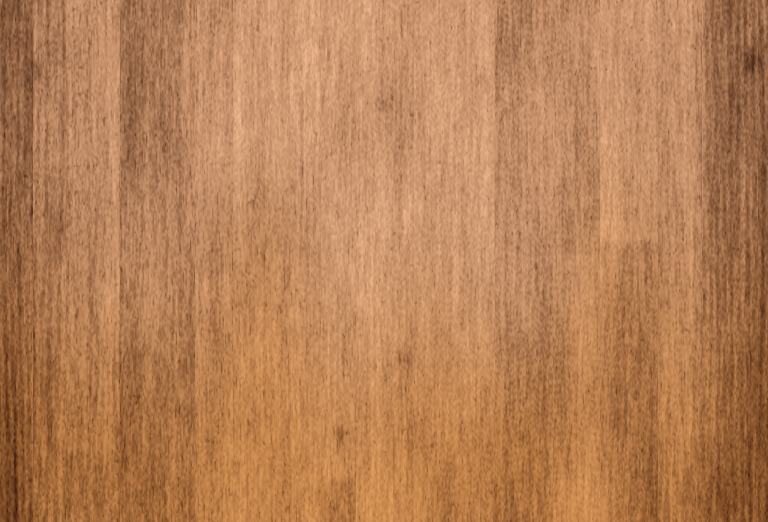
Give the GLSL for this texture, as a WebGL 2 fragment shader.

```glsl
#version 300 es
precision highp float;
// Stained wooden board of glued upright staves, lit from the upper middle.
// Strands of shifted noise make grain and pores; loops lay staves and knots;
// one shade value then darkens a base colour that warms towards the bottom.

uniform vec2 u_resolution;
out vec4 fragColor;

const vec3 TOP_COLOR = vec3(0.745, 0.540, 0.395);
const vec3 BOTTOM_COLOR = vec3(0.735, 0.490, 0.275);
const vec3 STAIN_DEPTH = vec3(1.0, 1.25, 1.5); // dark parts grow more saturated
const int STAVES = 15;
const float STAVE_WIDTH = 0.11;
const float STAVE_TONE = 0.19;
const float SEAM_DARK = 0.03;
const int KNOTS = 6;
const float KNOT_DARK = 0.28;
const float RING_FREQ = 64.0;
const float RING_DARK = 0.06;
const float PORE_DARK = 0.15;
const float LIGHT = 1.07;
const float HIGHLIGHT_SQUEEZE = 0.35;
const vec2 LIGHT_CENTER = vec2(0.58, 0.62);
const vec2 LIGHT_FALLOFF = vec2(0.55, 0.14);

float hash(vec2 p) {
    return fract(sin(dot(p, vec2(127.1, 311.7))) * 43758.5453);
}

float noise(vec2 p) {
    vec2 i = floor(p), f = fract(p);
    f = f * f * (3.0 - 2.0 * f);
    return mix(mix(hash(i), hash(i + vec2(1, 0)), f.x),
               mix(hash(i + vec2(0, 1)), hash(i + vec2(1, 1)), f.x), f.y);
}

// Noise centred on zero
float wave(vec2 p) {
    return noise(p) - 0.5;
}

// Noise along one strand, with its own shift so that rows never line up
float strand(float column, float y) {
    y += 17.0 * hash(vec2(column, 2.3));
    float i = floor(y), f = fract(y);
    return mix(hash(vec2(column, i)), hash(vec2(column, i + 1.0)), f * f * (3.0 - 2.0 * f));
}

// Strands side by side, centred on zero
float fiber(vec2 p) {
    float i = floor(p.x);
    return mix(strand(i, p.y), strand(i + 1.0, p.y), smoothstep(0.0, 1.0, p.x - i)) - 0.5;
}

// Tone of one stave, which may have a butt joint along its length
float staveTone(float id, float y) {
    float joint = hash(vec2(id, 3.7)) * 2.2 - 0.4;
    float above = hash(vec2(id, 11.3)), below = hash(vec2(id, 17.9));
    return mix(below, above, smoothstep(joint - 0.01, joint + 0.01, y)) - 0.5;
}

// x: tone, y: seam darkness, z: index of the stave at p
vec3 staves(vec2 p) {
    vec3 s = vec3(staveTone(-1.0, p.y), 0.0, 0.0);
    for (int i = 0; i < STAVES; i++) {
        float id = float(i);
        float edge = (id + 0.35 + 0.6 * wave(vec2(id, 5.0))) * STAVE_WIDTH;
        float side = smoothstep(-0.002, 0.002, p.x - edge);
        s.x = mix(s.x, staveTone(id, p.y), side);
        s.y += exp(-pow((p.x - edge) / 0.0025, 2.0)) * hash(vec2(id, 8.1));
        s.z += step(edge, p.x);
    }
    return s;
}

// Long streaks from broad bands down to hairlines and fine specks
float grain(vec2 p) {
    return 0.09 * fiber(p * vec2(16.0, 1.2))
         + 0.09 * fiber(p * vec2(45.0, 2.0) + 7.0)
         + 0.10 * fiber(p * vec2(95.0, 3.5) + 13.0)
         + 0.12 * fiber(p * vec2(190.0, 10.0) + 29.0)
         + 0.19 * fiber(p * vec2(310.0, 32.0) + 37.0)
         + 0.21 * fiber(p * vec2(330.0, 150.0) + 41.0);
}

// Small dark knots with a soft halo drawn out along the grain
float knots(vec2 p, float aspect) {
    vec2 ragged = 0.012 * vec2(wave(p * 70.0), wave(p * 60.0 + 9.0));
    float dark = 0.0;
    for (int i = 0; i < KNOTS; i++) {
        float id = float(i);
        vec2 center = vec2(hash(vec2(id, 21.0)) * aspect, hash(vec2(id, 34.0)));
        float size = mix(0.007, 0.014, hash(vec2(id, 55.0)));
        vec2 d = (p - center + ragged) / size * vec2(1.0, 0.65);
        float r2 = dot(d, d);
        dark += 0.75 * exp(-r2) + 0.25 * exp(-0.12 * r2);
    }
    return dark;
}

void main() {
    vec2 uv = gl_FragCoord.xy / u_resolution;
    float aspect = u_resolution.x / u_resolution.y;
    vec2 p = vec2(uv.x * aspect, uv.y);
    vec3 stave = staves(p);

    // Grain bends slightly and differs from stave to stave
    vec2 g = p + vec2(0.008 * wave(p * vec2(4.0, 2.0) + stave.z), 0.0);
    g += vec2(stave.z * 0.37, stave.z * 1.71);

    // Broad light with darker sides
    vec2 away = uv - LIGHT_CENTER;
    float shade = LIGHT - dot(away * away, LIGHT_FALLOFF);
    shade -= 0.08 * smoothstep(0.89, 0.95, uv.x);
    shade -= 0.07 * (1.0 - smoothstep(0.0, 0.1, uv.x));

    // Staves, cloudy sheen and streaks
    shade += STAVE_TONE * stave.x - SEAM_DARK * stave.y;
    shade += 0.17 * wave(p * vec2(7.0, 4.0) + 3.0);
    shade += 0.10 * wave(g * vec2(17.0, 7.0) + 5.0);
    shade += grain(g);

    // Growth rings, strongest near the sides
    float rings = sin(6.2832 * (g.x * RING_FREQ + 2.0 * wave(g * vec2(9.0, 1.5))));
    float ringShare = 0.08 + smoothstep(0.34, 0.5, abs(uv.x - 0.5));
    shade += RING_DARK * rings * ringShare;

    // Pores and knots
    shade -= PORE_DARK * smoothstep(0.26, 0.44, fiber(g * vec2(290.0, 80.0) + 61.0));
    shade -= KNOT_DARK * knots(p, aspect);
    shade -= HIGHLIGHT_SQUEEZE * max(shade - 1.0, 0.0);

    float height = smoothstep(-0.05, 0.75, uv.y + 0.4 * wave(p * vec2(6.0, 2.0)));
    vec3 base = mix(BOTTOM_COLOR, TOP_COLOR, height);
    fragColor = vec4(base * pow(vec3(max(shade, 0.2)), STAIN_DEPTH), 1.0);
}
```
